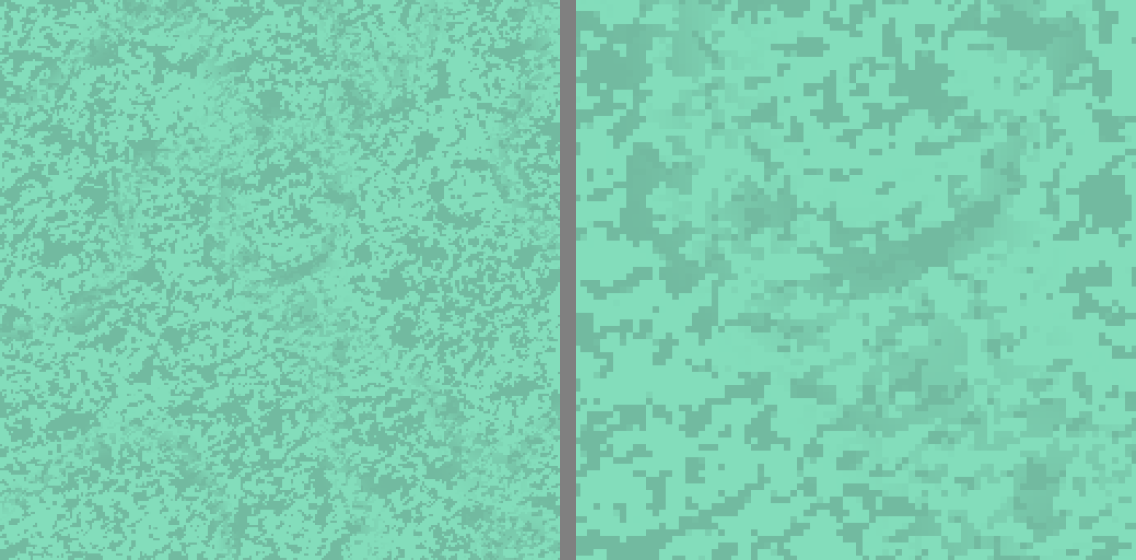
Left: the whole. Right: its middle third, enlarged.
A WebGL 2 fragment shader for this texture:

```glsl
#version 300 es
precision highp float;
// Mottled mint surface: ragged darker flecks and blots that fade into each other in soft zones.

#define LIGHT vec3(0.512, 0.868, 0.734)
#define DARK vec3(0.447, 0.730, 0.627)
#define CELLS 256.0        // grain cells across the canvas
#define BLOT_FREQ 21.0     // solid blots
#define FLECK_FREQ 60.0    // ragged flecks around the blots
#define SPECK_FREQ 118.0   // smallest crumbs
#define DRIFT_FREQ 5.0     // slow change of density
#define FADE_FREQ 2.7      // size of the zones that cross-fade
#define FADE_WIDTH 0.13    // half width of the cross-fade
#define COVER_LEVEL 0.105  // higher leaves fewer dark cells
#define TILT 0.45          // lean of the flecks in radians
#define STRETCH 1.14       // elongation of the flecks

out vec4 fragColor;
uniform vec2 u_resolution;

// Pseudo-random unit gradient for a lattice point.
vec2 latticeGradient(vec2 corner) {
  uvec2 k = uvec2(ivec2(corner) + 4096);
  uint h = k.x * 1597334677u ^ k.y * 3812015801u;
  h = (h ^ (h >> 15)) * 2246822519u;
  h ^= h >> 13;
  float angle = float(h & 65535u) * 6.28318 / 65536.0;
  return vec2(cos(angle), sin(angle));
}

float gradientNoise(vec2 p) {
  vec2 i = floor(p), f = p - i;
  vec2 u = f * f * f * (f * (f * 6.0 - 15.0) + 10.0);
  vec2 e = vec2(1.0, 0.0);
  float a = dot(latticeGradient(i), f);
  float b = dot(latticeGradient(i + e.xy), f - e.xy);
  float c = dot(latticeGradient(i + e.yx), f - e.yx);
  float d = dot(latticeGradient(i + e.xx), f - e.xx);
  return mix(mix(a, b, u.x), mix(c, d, u.x), u.y);
}

// Dark coverage of one layer: blots with a crumbling fringe.
float grain(vec2 p, vec2 seed) {
  vec2 along = vec2(cos(TILT), sin(TILT));
  vec2 q = vec2(dot(p, along) / STRETCH, dot(p, vec2(-along.y, along.x)) * STRETCH);
  float blot = gradientNoise(mix(p, q, 0.5) * BLOT_FREQ + seed);
  float density = 0.4 * blot + 0.75 * smoothstep(0.25, 0.45, blot);
  density += 0.95 * gradientNoise(q * FLECK_FREQ + seed + 31.7);
  density += 0.75 * gradientNoise(q * SPECK_FREQ + seed + 57.3);
  density += 0.3 * gradientNoise(p * DRIFT_FREQ + seed + 83.1);
  return smoothstep(-0.015, 0.015, density - COVER_LEVEL);
}

// Tone of one grain cell: two layers cross-faded by slow noise.
float cellTone(vec2 cell) {
  vec2 p = (cell + 0.5) / CELLS;
  float zone = gradientNoise(p * FADE_FREQ + 11.4);
  float fade = smoothstep(-FADE_WIDTH, FADE_WIDTH, zone);
  return mix(grain(p, vec2(3.2, 7.9)), grain(p, vec2(141.6, 219.3)), fade);
}

void main() {
  float side = min(u_resolution.x, u_resolution.y);
  vec2 pos = gl_FragCoord.xy / side * CELLS - 0.5;
  vec2 cell = floor(pos);

  // Blend neighbouring cells over the width of one pixel.
  float pixelWidth = CELLS / side;
  vec2 w = clamp((pos - cell - 0.5) / pixelWidth + 0.5, 0.0, 1.0);
  float low = mix(cellTone(cell), cellTone(cell + vec2(1.0, 0.0)), w.x);
  float high = mix(cellTone(cell + vec2(0.0, 1.0)), cellTone(cell + 1.0), w.x);

  fragColor = vec4(mix(LIGHT, DARK, mix(low, high, w.y)), 1.0);
}
```
